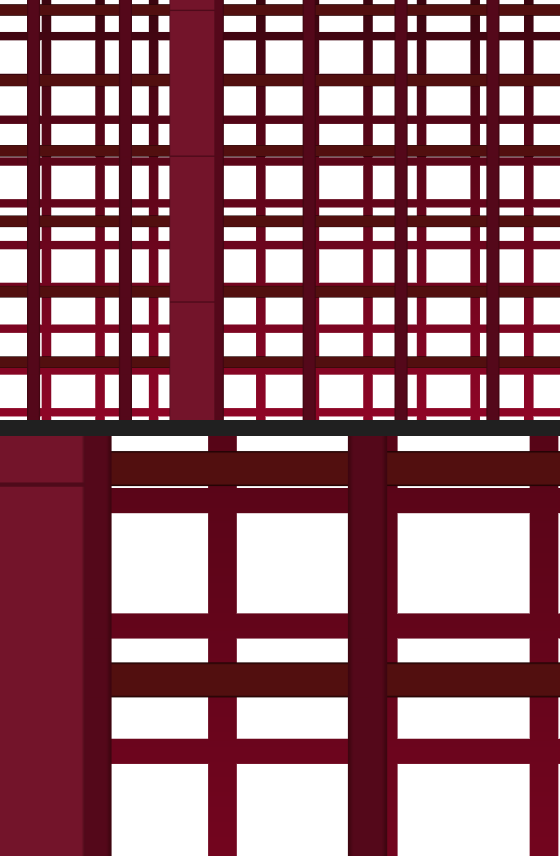
Top: the whole. Bottom: its middle third, enlarged.
Write a Shadertoy shader that draws this pattern.

```glsl
// Layout in canvas heights, measured from the top left: (first centre, pitch, half width)
const vec3 BACK_COLUMNS = vec3(0.1106, 0.1276, 0.0114);
const vec3 BACK_ROWS    = vec3(0.0861, 0.0995, 0.0100);
const vec3 RAILS        = vec3(0.0238, 0.1677, 0.0139);
const vec3 POSTS        = vec3(0.0799, 0.21875, 0.0156);
const vec3 SEAMS        = vec3(0.0247, 0.3472, 0.0017);
const float PANEL_CENTRE = 0.4578;
const float PANEL_HALF   = 0.0543;
const float RAIL_EDGE  = 0.0022;
const float POST_EDGE  = 0.0050;
const float PANEL_EDGE = 0.0035;

const vec3 PAPER       = vec3(1.0);
const vec3 BACK_TOP    = vec3(0.23, 0.02, 0.06);
const vec3 BACK_BOTTOM = vec3(0.56, 0.02, 0.15);
const vec3 RAIL_COLOR  = vec3(0.32, 0.06, 0.06);
const vec3 RAIL_DARK   = vec3(0.12, 0.01, 0.01);
const vec3 POST_COLOR  = vec3(0.33, 0.03, 0.10);
const vec3 POST_DARK   = vec3(0.24, 0.02, 0.06);
const vec3 PANEL_COLOR = vec3(0.45, 0.08, 0.165);
const vec3 PANEL_DARK  = vec3(0.31, 0.04, 0.10);

// Signed distance to the nearest bar of a repeating set, negative inside
float bars(float x, vec3 set) {
    float cell = fract((x - set.x) / set.y + 0.5) - 0.5;
    return abs(cell) * set.y - set.z;
}

// Antialiased coverage of a signed distance
float cover(float d) {
    return clamp(0.5 - d * iResolution.y, 0.0, 1.0);
}

// Bar colour that darkens towards its edges
vec3 shadeEdge(vec3 base, vec3 dark, float d, float width) {
    return mix(base, dark, smoothstep(-width, 0.0, d));
}

void mainImage(out vec4 fragColor, in vec2 fragCoord) {
    vec2 p = fragCoord / iResolution.y;
    p.y = 1.0 - p.y;
    vec3 color = PAPER;

    // Back lattice, brightening downwards
    float lattice = min(bars(p.x, BACK_COLUMNS), bars(p.y, BACK_ROWS));
    color = mix(color, mix(BACK_TOP, BACK_BOTTOM, p.y), cover(lattice));

    // Outlined horizontal rails
    float rail = bars(p.y, RAILS);
    color = mix(color, shadeEdge(RAIL_COLOR, RAIL_DARK, rail, RAIL_EDGE), cover(rail));

    // Vertical posts in front of the rails
    float post = bars(p.x, POSTS);
    color = mix(color, shadeEdge(POST_COLOR, POST_DARK, post, POST_EDGE), cover(post));

    // Wide panel with horizontal seams
    float panel = abs(p.x - PANEL_CENTRE) - PANEL_HALF;
    vec3 panelColor = shadeEdge(PANEL_COLOR, PANEL_DARK, panel, PANEL_EDGE);
    panelColor = mix(panelColor, PANEL_DARK, cover(bars(p.y, SEAMS)));
    color = mix(color, panelColor, cover(panel));

    fragColor = vec4(color, 1.0);
}
```
